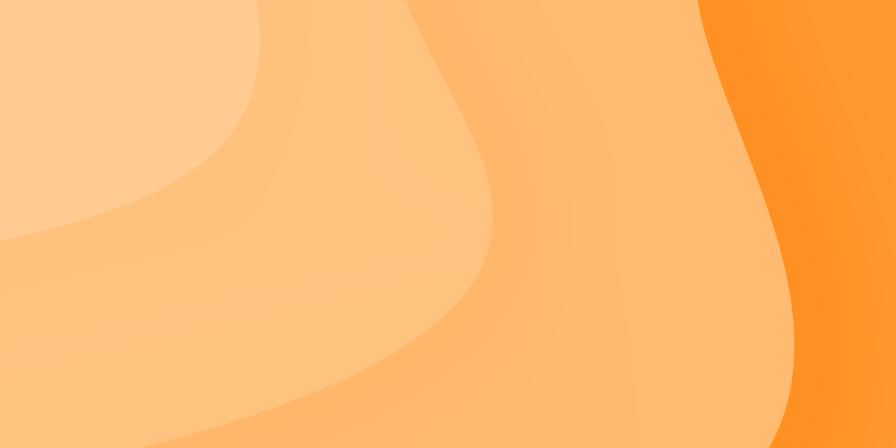
This background is drawn by a Shadertoy shader. Its source:

```glsl
// Flat orange backdrop with three pale, wavy paper-like layers spreading from the upper left.
#define ORANGE vec3(1.0, 0.602, 0.19)
#define APRICOT vec3(1.0, 0.733, 0.448)
#define PEACH vec3(1.0, 0.763, 0.502)
#define CREAM vec3(1.0, 0.798, 0.570)
#define SHADE vec3(0.0, 0.036, 0.052)  // darkening just outside an edge
#define SHADE_WIDTH 0.34

// Signed distance estimate to a cubic curve that runs down the canvas;
// negative on its left. The curve continues straight past both ends.
float curveDistance(vec2 p, vec2 a, vec2 b, vec2 c, vec2 d) {
    vec2 k1 = 3.0 * (b - a);
    vec2 k2 = 3.0 * (a - 2.0 * b + c);
    vec2 k3 = d - a + 3.0 * (b - c);
    float y = clamp(p.y, a.y, d.y);
    float t = (y - a.y) / (d.y - a.y);

    // Newton steps find the curve parameter at this height
    for (int i = 0; i < 7; i++) {
        float height = a.y + t * (k1.y + t * (k2.y + t * k3.y));
        float rate = k1.y + t * (2.0 * k2.y + 3.0 * t * k3.y);
        t = clamp(t - (height - y) / rate, 0.0, 1.0);
    }
    vec2 tangent = k1 + t * (2.0 * k2 + 3.0 * t * k3);
    float slope = tangent.x / tangent.y;
    float edgeX = a.x + t * (k1.x + t * (k2.x + t * k3.x));
    edgeX += (p.y - y) * slope;
    return (p.x - edgeX) / sqrt(1.0 + slope * slope);
}

// Shade what lies outside the edge, then cover the inside with the layer colour
vec3 addLayer(vec3 below, vec3 layer, float dist, float shade, float pixel) {
    float falloff = 1.0 - smoothstep(0.0, SHADE_WIDTH, dist);
    below -= SHADE * shade * falloff;
    return mix(layer, below, smoothstep(-0.7 * pixel, 0.7 * pixel, dist));
}

void mainImage(out vec4 fragColor, in vec2 fragCoord) {
    float pixel = 1.0 / iResolution.y;

    // Canvas is 2 wide and 1 high, with y measured down from the top
    vec2 p = fragCoord / iResolution.xy;
    p = vec2(2.0 * p.x, 1.0 - p.y);

    // Right wave, in two smoothly joined pieces
    float outer = p.y < 0.768
        ? curveDistance(p, vec2(1.557, 0.0), vec2(1.594, 0.221),
                           vec2(1.773, 0.508), vec2(1.773, 0.768))
        : curveDistance(p, vec2(1.773, 0.768), vec2(1.773, 0.859),
                           vec2(1.755, 0.932), vec2(1.716, 1.0));

    // Middle wave, joined at its rightmost point
    float middle = p.y < 0.490
        ? curveDistance(p, vec2(0.906, 0.0), vec2(0.984, 0.195),
                           vec2(1.100, 0.326), vec2(1.100, 0.490))
        : curveDistance(p, vec2(1.100, 0.490), vec2(1.100, 0.682),
                           vec2(0.872, 0.859), vec2(0.312, 1.0));

    // Corner wave
    float inner = curveDistance(p, vec2(0.573, 0.0), vec2(0.625, 0.339),
                                   vec2(0.391, 0.448), vec2(0.0, 0.539));

    // Stack the layers from back to front
    vec3 color = addLayer(ORANGE, APRICOT, outer, 1.0, pixel);
    float apricotMask = smoothstep(0.7 * pixel, -0.7 * pixel, outer);
    color = addLayer(color, PEACH, middle, 0.45 * apricotMask, pixel);
    float peachMask = smoothstep(0.7 * pixel, -0.7 * pixel, middle);
    color = addLayer(color, CREAM, inner, 0.15 * peachMask, pixel);
    fragColor = vec4(color, 1.0);
}
```
